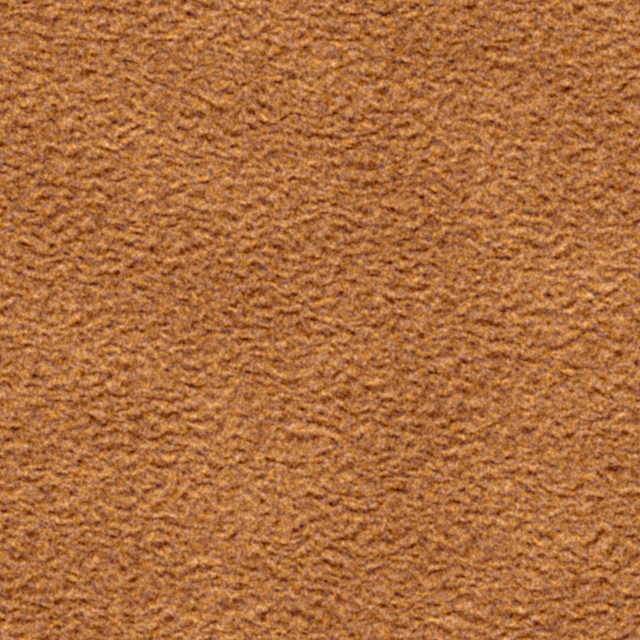
Give the GLSL for this texture, as a Shadertoy shader.

```glsl
#define BASE_COLOR vec3(0.690, 0.439, 0.247)
#define TONE_SHIFT vec3(1.0, 0.98, 0.74)
#define TINT_SHIFT vec3(0.045, 0.0, -0.12)
#define CLUMP_FREQ vec2(48.0, 78.0)
#define GRAIN_FREQ 135.0
#define SPECK_FREQ 215.0
#define RELIEF 0.14
#define CLUMP_TONE 0.12
#define GRAIN_TONE 0.17
#define SPECK_TONE 0.15
#define SHADOW 0.075
#define BROAD_TONE 0.05

// Integer hash to a unit gradient direction
vec2 gradientAt(vec2 cell) {
    uvec2 q = uvec2(ivec2(cell)) * uvec2(1597334673u, 3812015801u);
    uint h = q.x ^ q.y;
    h = (h ^ (h >> 16)) * 2146121005u;
    h = (h ^ (h >> 15)) * 2221713035u;
    h ^= h >> 16;
    float angle = float(h & 65535u) / 65536.0 * 6.28319;
    return vec2(cos(angle), sin(angle));
}

float gradientNoise(vec2 p) {
    vec2 cell = floor(p), f = p - cell;
    vec2 u = f * f * f * (f * (f * 6.0 - 15.0) + 10.0);
    vec2 e = vec2(1.0, 0.0);
    float a = dot(gradientAt(cell), f);
    float b = dot(gradientAt(cell + e.xy), f - e.xy);
    float c = dot(gradientAt(cell + e.yx), f - e.yx);
    float d = dot(gradientAt(cell + e.xx), f - e.xx);
    return mix(mix(a, b, u.x), mix(c, d, u.x), u.y);
}

vec2 rotate(vec2 p, float angle) {
    float c = cos(angle), s = sin(angle);
    return vec2(c * p.x - s * p.y, s * p.x + c * p.y);
}

// Nap height: flattened clumps with smaller tufts on top
float napHeight(vec2 p) {
    vec2 q = rotate(p, 0.12) * CLUMP_FREQ;
    return gradientNoise(q) + 0.45 * gradientNoise(rotate(q, 0.7) * 1.9 + 31.0);
}

void mainImage(out vec4 fragColor, in vec2 fragCoord) {
    vec2 uv = fragCoord / iResolution.y;

    // Bend the clump rows so they do not run straight
    vec2 bend = vec2(gradientNoise(uv * 19.0), gradientNoise(uv * 19.0 + 57.0));
    vec2 p = uv + 0.012 * bend;

    // Light from above, with narrow shadows under the clumps
    float height = napHeight(p);
    float slope = height - napHeight(p + vec2(-0.002, 0.0065));
    float shadow = smoothstep(0.2, 0.75, -slope);

    // Fine fibre grain and larger uneven areas
    float grain = gradientNoise(rotate(uv, 0.5) * GRAIN_FREQ + 11.0);
    float speck = gradientNoise(rotate(uv, 1.1) * SPECK_FREQ + 83.0);
    float broad = gradientNoise(uv * vec2(4.0, 6.0) + 7.0)
                + 0.7 * gradientNoise(uv * vec2(11.0, 17.0) + 23.0);

    float tone = RELIEF * slope + CLUMP_TONE * height + GRAIN_TONE * grain
               + SPECK_TONE * speck + BROAD_TONE * broad - SHADOW * shadow;

    // Drift between orange and dusty pink fibres
    float tint = gradientNoise(rotate(uv, 0.9) * 74.0 + 41.0)
               + 0.9 * gradientNoise(rotate(uv, 0.3) * 160.0 + 19.0);

    vec3 color = BASE_COLOR + TONE_SHIFT * tone + TINT_SHIFT * tint;
    fragColor = vec4(clamp(color, 0.0, 1.0), 1.0);
}
```
